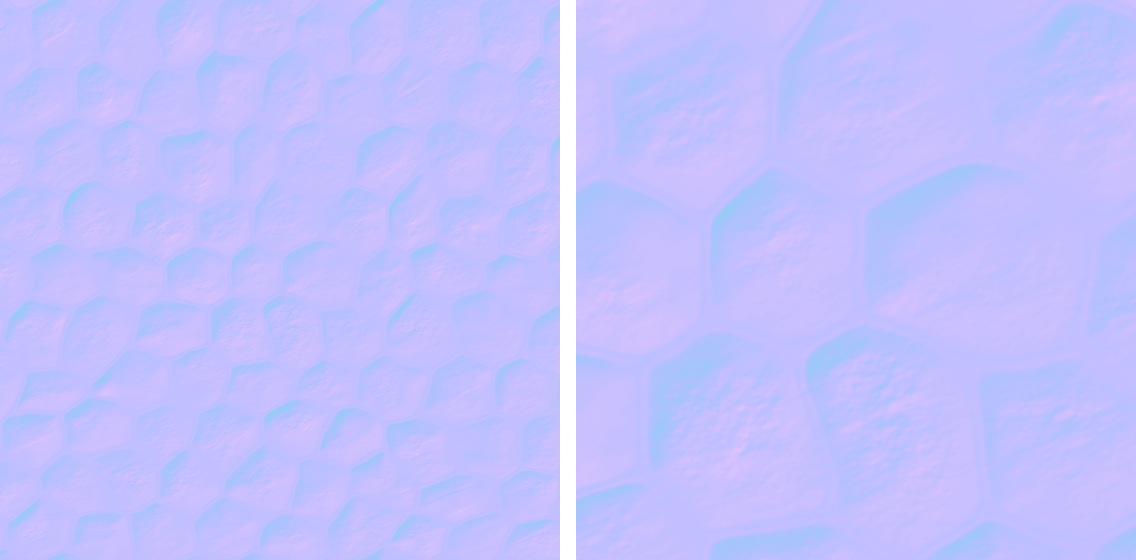
Left: the whole. Right: its middle third, enlarged.
A WebGL 2 fragment shader for this texture map:

```glsl
#version 300 es
precision highp float;
// Pastel normal map of a wrinkled honeycomb skin: domed hexagonal cells with thin seams.

#define COLUMNS 8.7       // cells across the canvas
#define ROW_STEP 0.87     // row spacing, in columns
#define SEAM 0.025        // half width of the flat seam
#define BEVEL 0.105       // softness of the dome
#define RIM 0.028         // softness of the sharp rim
#define ROUNDING 34.0     // higher gives sharper cell corners
#define RELIEF 0.2        // gain from slope to colour
#define BUMPS 0.34        // broad dents inside the cells
#define WRINKLES 0.125    // fine skin detail
#define LIGHT_DIR vec2(-0.62, 0.78)

uniform vec2 u_resolution;
out vec4 fragColor;

vec2 hash2(vec2 p) {
    vec3 q = fract(p.xyx * vec3(0.1031, 0.1030, 0.0973));
    q += dot(q, q.yzx + 33.33);
    return fract((q.xx + q.yz) * q.zy);
}

float noise(vec2 p) {
    vec2 i = floor(p), f = p - i;
    f = f * f * f * (f * (f * 6.0 - 15.0) + 10.0);
    float low = mix(hash2(i).x, hash2(i + vec2(1, 0)).x, f.x);
    float high = mix(hash2(i + vec2(0, 1)).x, hash2(i + vec2(1, 1)).x, f.x);
    return mix(low, high, f.y);
}

// Jittered centre of a staggered lattice cell near p; its id goes to cell.
vec2 cellCentre(vec2 p, vec2 offset, out vec2 cell) {
    float row = floor(p.y / ROW_STEP) + offset.y;
    float shift = 0.5 * mod(row, 2.0);
    cell = vec2(floor(p.x - shift) + offset.x, row);
    float jitter = mix(0.42, 0.2, smoothstep(2.0, 6.0, p.y));
    vec2 centre = vec2(cell.x + 0.5 + shift, (row + 0.5) * ROW_STEP);
    return centre + jitter * (hash2(cell + 17.0) - 0.5);
}

// Rounded distance to the cell border (x), a random value per cell (y)
// and the position in the cell towards the light (z).
vec3 honeycomb(vec2 p) {
    vec2 nearest = vec2(0.0), nearestCell = vec2(0.0), cell;
    float best = 1e5;
    for (int y = -2; y <= 2; y++)
    for (int x = -2; x <= 2; x++) {
        vec2 toCentre = cellCentre(p, vec2(x, y), cell) - p;
        float d = dot(toCentre, toCentre);
        if (d < best) {
            best = d;
            nearest = toCentre;
            nearestCell = cell;
        }
    }
    float sum = 0.0;
    for (int y = -2; y <= 2; y++)
    for (int x = -2; x <= 2; x++) {
        vec2 other = cellCentre(p, vec2(x, y), cell) - p;
        vec2 across = other - nearest;
        if (dot(across, across) > 1e-4) {
            float d = dot(0.5 * (nearest + other), normalize(across));
            sum += exp(-ROUNDING * d);
        }
    }
    float random = hash2(nearestCell + 71.0).x;
    return vec3(-log(sum) / ROUNDING, random, -dot(nearest, LIGHT_DIR));
}

// Rises from zero to one with a soft start.
float swell(float t) {
    return 1.0 - (1.0 + t) * exp(-t);
}

float height(vec2 p) {
    // Bend the lattice so that the rows wander
    vec2 bend = vec2(noise(p * 0.9 + 5.0), noise(p * 0.9 + 43.0)) - 0.5;
    vec2 ripple = vec2(noise(p * 4.0 + 13.0), noise(p * 4.0 + 37.0)) - 0.5;
    vec3 comb = honeycomb(p + 0.3 * bend + 0.06 * ripple);

    // Broad dome, steeper towards the light, plus a sharp rim that comes and goes
    float inside = max(comb.x - SEAM, 0.0);
    float lit = smoothstep(-0.35, 0.35, comb.z);
    float dome = swell(inside / (BEVEL * mix(1.3, 0.75, lit)));
    float lift = mix(0.3, 0.8, comb.y) * mix(0.6, 1.3, noise(p * 1.7 + 9.0));
    float rimNoise = noise(p * 2.4 + 51.0);
    float rim = mix(0.12, 0.38, lit) * rimNoise * rimNoise * swell(inside / RIM);

    // Broad dents and occasional folds along a rising diagonal
    vec2 slant = vec2(p.x + 0.6 * p.y, p.y - 0.5 * p.x);
    float dents = BUMPS * (noise(p * 2.6 + 21.0) - 0.5);
    dents += 0.5 * BUMPS * (noise(p * 5.5 + 3.0) - 0.5);
    dents += 0.14 * smoothstep(0.66, 0.8, noise(slant * vec2(1.2, 2.0) + 60.0));

    // Fine wrinkles in patches, faint on the seams
    float skin = noise(slant * vec2(7.0, 11.0) + 11.0);
    skin += 0.5 * noise(slant * vec2(15.0, 24.0) + 31.0);
    skin += 0.28 * noise(slant * vec2(30.0, 44.0) + 7.0);
    skin *= WRINKLES * mix(0.1, 1.6, noise(p * 2.0 + 90.0));

    float seamLine = 0.022 * exp(-pow(comb.x / 0.022, 2.0));
    return dome * (lift + dents) + rim + seamLine + skin * (0.25 + 0.75 * dome)
         + 0.16 * noise(p * 1.4 + 80.0);
}

// Lavender when flat, cyan to teal on falling slopes, soft pink on rising ones.
vec3 slopeColour(float slope) {
    float s = clamp(slope, -2.2, 1.8);
    s *= s > 0.0 ? 0.85 : 1.05;
    vec3 flatColour = vec3(0.758, 0.75, 1.0);
    return flatColour + s * vec3(0.115, 0.0, 0.0) + s * s * vec3(0.0, 0.023, -0.018);
}

void main() {
    vec2 uv = gl_FragCoord.xy / u_resolution;
    // Rows are packed slightly tighter towards the bottom
    vec2 p = COLUMNS * vec2(uv.x, uv.y * (1.18 - 0.18 * uv.y));

    vec2 reach = 0.008 * LIGHT_DIR;
    float slope = (height(p + reach) - height(p - reach)) / (2.0 * length(reach));
    fragColor = vec4(slopeColour(RELIEF * slope), 1.0);
}
```
